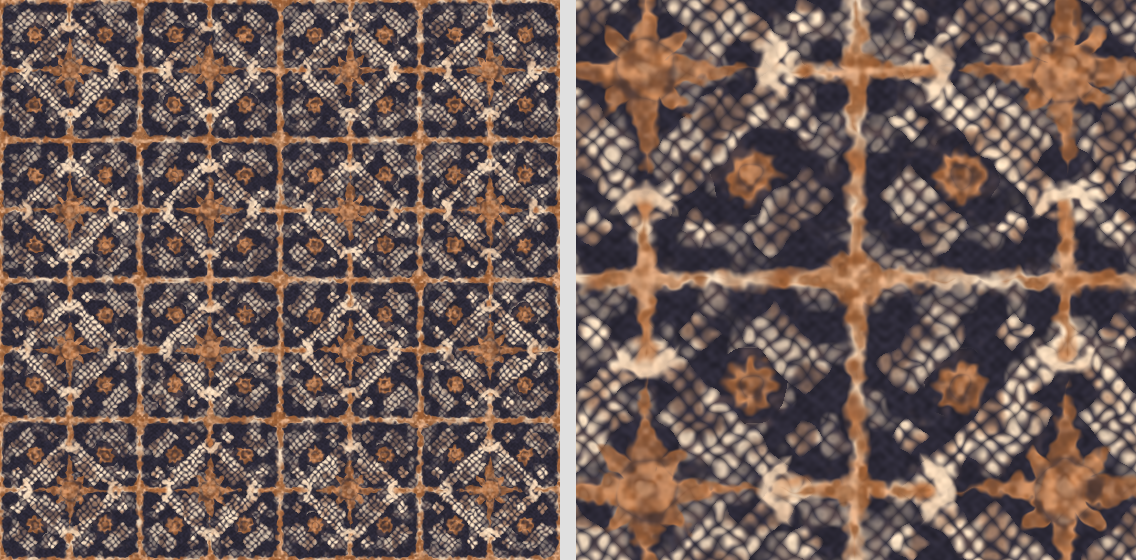
Left, the full canvas; right, a detail of the centre.
This pattern is drawn by a WebGL 1 fragment shader. Its source:

```glsl
precision highp float;
uniform vec2 u_resolution;

#define REPEATS 4.0
#define DOT_ROWS 20.0
#define DOT_RADIUS 0.0145
#define LINE_HALF 0.019
#define SOFT 0.011
#define RAGGED 0.030
#define WARP 0.020
#define NAVY vec3(0.165, 0.155, 0.205)
#define MAUVE vec3(0.53, 0.40, 0.36)
#define TAN vec3(0.84, 0.64, 0.49)
#define ORANGE vec3(0.76, 0.46, 0.25)
#define CREAM vec3(0.99, 0.89, 0.77)

float hash(vec2 c) {
  vec3 h = fract(c.xyx * 0.1031);
  h += dot(h, h.yzx + 33.33);
  return fract((h.x + h.y) * h.z);
}

// Value noise that wraps after a whole number of cells.
float noise(vec2 uv, float cells) {
  vec2 g = uv * cells, i = floor(g), f = fract(g);
  f = f * f * (3.0 - 2.0 * f);
  vec2 a = mod(i, cells), b = mod(i + 1.0, cells);
  return mix(mix(hash(a), hash(vec2(b.x, a.y)), f.x),
             mix(hash(vec2(a.x, b.y)), hash(b), f.x), f.y);
}

float cover(float d) { return 1.0 - smoothstep(-SOFT, SOFT, d); }

float within(float x, float center, float halfWidth) {
  return step(abs(x - center), halfWidth);
}

// Round core with four tapering arms, for folded coordinates.
float star(vec2 p, float core, float reach) {
  float arms = (max(p.x, p.y) + 5.0 * min(p.x, p.y) - reach) / 4.0;
  return min(arms, length(p) - core);
}

// Eight-petalled flower.
float flower(vec2 p, float radius, float petal) {
  vec2 n = normalize(p + 0.0001);
  float cos4 = 1.0 - 8.0 * n.x * n.x * n.y * n.y;
  return length(p) - radius - petal * (2.0 * cos4 * cos4 - 1.0);
}

// Strength of each knot on the diagonal grid; row = (x + y, x - y).
float knotStrength(vec2 row) {
  float v = abs(row.y);
  float diamond = within(row.x, 0.65, 0.04);
  float filling = within(row.x, 0.75, 0.04) * step(v, 0.14);
  float corner = within(row.x, 0.325, 0.06) * step(v, 0.16);
  float quartet = within(row.x, 0.5, 0.04) * within(v, 0.25, 0.04);
  return max(max(diamond, filling * 0.9), max(corner * 0.8, quartet));
}

void main() {
  vec2 uv = gl_FragCoord.xy / u_resolution;

  // Wear at several scales.
  float fine = noise(uv, 256.0);
  float speck = noise(uv + 0.37, 144.0);
  float patchy = noise(uv + 0.71, 72.0);
  float broad = noise(uv, 14.0);
  float ragged = (0.6 * speck + 0.4 * fine - 0.5) * RAGGED;

  // Fold one repeat: p runs from its corner, q from its middle.
  vec2 warp = vec2(noise(uv + 0.13, 112.0), noise(uv + 0.59, 112.0)) - 0.5;
  vec2 p = abs(fract(uv * REPEATS + warp * WARP + 0.5) - 0.5);
  vec2 q = 0.5 - p;
  vec2 axis = vec2(max(q.x, q.y), min(q.x, q.y));

  // Dark cloth with a fine weave and faint smudges.
  vec2 thread = sin(uv * 6.2831853 * vec2(128.0, 144.0));
  vec3 color = NAVY * (0.88 + 0.30 * fine + 0.06 * thread.x * thread.y);
  color = mix(color, MAUVE, 0.40 * smoothstep(0.52, 0.9, 0.55 * patchy + 0.45 * speck));

  // Knots, some bright and some worn, with faint strays between.
  vec2 grid = vec2(p.x + p.y, p.x - p.y) * DOT_ROWS;
  vec2 row = (floor(grid) + 0.5) / DOT_ROWS;
  float knot = cover(length(fract(grid) - 0.5) * 0.7071 / DOT_ROWS
                     - DOT_RADIUS + ragged * 0.4);
  float worn = smoothstep(0.05, 0.65, 0.7 * patchy + 0.3 * broad);
  float stray = 0.45 * smoothstep(0.48, 0.75, patchy) * step(0.09, length(p - 0.25));
  float strength = max(knotStrength(row) * mix(0.4, 1.0, worn), stray);
  vec3 knotColor = mix(TAN, CREAM, smoothstep(0.2, 0.6, patchy));
  color = mix(color, knotColor, knot * strength);

  // Frame lines and the short bars that reach in from them.
  float frame = cover(min(p.x, p.y) - LINE_HALF + ragged);
  float bar = cover(max(axis.y - 0.017, 0.30 - axis.x) + ragged);
  vec3 lineColor = mix(ORANGE, CREAM, smoothstep(0.2, 0.8, 0.6 * patchy + 0.4 * speck));
  color = mix(color, lineColor, max(frame, bar) * mix(0.68, 1.0, speck));

  // Stars where lines cross.
  vec2 side = vec2(min(p.x, p.y), 0.5 - max(p.x, p.y));
  float stars = min(star(p, 0.066, 0.19), star(side, 0.044, 0.14));
  vec3 orange = mix(ORANGE * 0.78, TAN * 1.08, smoothstep(0.25, 0.85, 0.5 * fine + 0.5 * speck));
  color = mix(color, orange, cover(stars + ragged) * mix(0.65, 1.0, fine));

  // Large middle flower with a pale eye and an open ring.
  float bloom = min(flower(q, 0.105, 0.030), star(q, 0.05, 0.25));
  float gap = cover(abs(length(q) - 0.072) - 0.006 + ragged);
  vec3 bloomColor = mix(orange, ORANGE, 0.45);
  color = mix(color, bloomColor, cover(bloom + ragged * 1.6) * mix(0.60, 1.0, speck) * (1.0 - 0.5 * gap));
  color = mix(color, TAN, 0.6 * cover(length(q) - 0.016 + ragged));

  // Small rosettes in the quarters.
  vec2 r = abs(p - 0.25);
  float ring = cover(abs(length(r) - 0.027) - 0.004 + ragged);
  float rosette = cover(flower(r, 0.056, 0.006) + ragged);
  color = mix(color, bloomColor, rosette * (1.0 - 0.6 * ring) * mix(0.65, 1.0, speck));

  // Pale crescents at the points of the diamond.
  float arc = abs(length(axis - vec2(0.345, 0.0)) - 0.056) - 0.016;
  float crescent = cover(max(arc, axis.x - 0.335) + ragged * 0.7);
  color = mix(color, mix(TAN, CREAM, 0.55 + 0.45 * patchy), crescent * mix(0.75, 1.0, broad));

  gl_FragColor = vec4(color * (0.93 + 0.14 * noise(uv + 0.21, 320.0)), 1.0);
}
```
